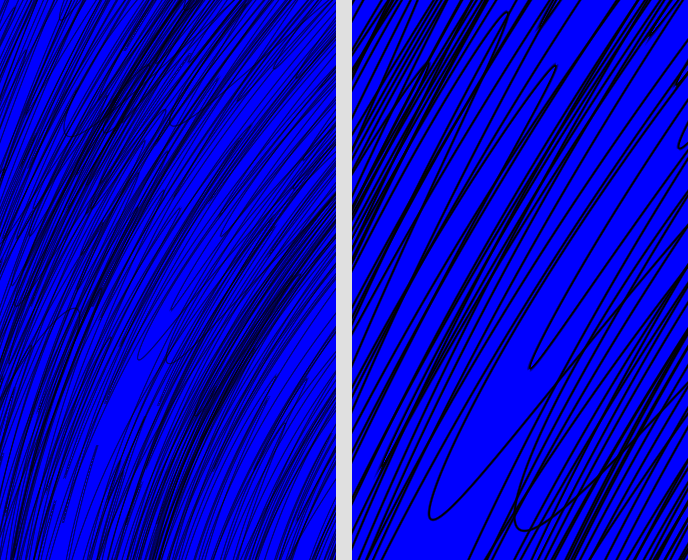
Left: the whole. Right: its middle third, enlarged.
Reproduce this pattern procedurally as a WebGL 2 fragment shader.

```glsl
#version 300 es
precision highp float;
// Dense scribble of fine dark hairpin strokes sweeping up to the right over vivid blue.

#define LOOP_COUNT 222
#define LINE_HALF 0.00066
#define SOFT_PIXELS 1.3
#define CLUSTER_PULL 0.027
#define CLUSTER_FREQ 18.5
#define CLUSTER_AT -0.067
#define TILT 0.09
#define PAPER vec3(0.0, 0.0, 1.0)
#define INK vec3(0.005, 0.005, 0.02)

uniform vec2 u_resolution;
out vec4 outColor;

vec4 hash4(float n) {
    return fract(sin(n * vec4(12.9898, 78.233, 39.346, 53.758) + 1.7) * 4375.85);
}

// Horizontal spread of the curved stroke family at height y.
float spread(float y) {
    return 1.0 + 0.3 * y + 0.5 * y * y;
}

// Lane coordinate: constant along each bent stroke path.
float lane(vec2 p) {
    return (p.x - 0.2 * p.y - 0.29 * p.y * p.y) / spread(p.y);
}

vec2 laneGradient(vec2 p, float u) {
    return vec2(1.0, -0.2 - 0.58 * p.y - u * (0.3 + p.y)) / spread(p.y);
}

// Approximate distance to the outline of a slim ellipse in lane space.
float loopDistance(vec2 offset, vec2 radii, float tilt, vec2 grad) {
    vec2 q = vec2(offset.x - tilt * offset.y, offset.y) / radii;
    float len = max(length(q), 1e-4);
    vec2 across = (grad - vec2(0.0, tilt)) / radii.x;
    vec2 along = vec2(0.0, 1.0 / radii.y);
    vec2 slope = (q.x * across + q.y * along) / len;
    return abs(len - 1.0) / max(length(slope), 1e-4);
}

// Share of a pixel covered by a stroke at distance d.
float strokeCover(float d) {
    float halfPx = LINE_HALF * u_resolution.y;
    float cover = (halfPx - d * u_resolution.y) / SOFT_PIXELS + 0.5;
    return clamp(cover, 0.0, min(1.0, 2.0 * halfPx / SOFT_PIXELS));
}

void main() {
    vec2 p = gl_FragCoord.xy / u_resolution.y;
    float u = lane(p);
    vec2 grad = laneGradient(p, u);
    float aspect = u_resolution.x / u_resolution.y;
    float paperLeft = 1.0;

    for (int i = 0; i < LOOP_COUNT; i++) {
        vec4 r = hash4(float(i) + 1.0);
        vec4 s = hash4(float(i) + 400.5);

        // Scatter the loop centres, gathering them into dark strands.
        float centreY = mix(-0.4, 1.4, r.y);
        float centreX = mix(-0.2, aspect + 0.2, r.x);
        float centreU = lane(vec2(centreX, clamp(centreY, 0.0, 1.0)));
        centreU -= CLUSTER_PULL * sin(CLUSTER_FREQ * (centreU - CLUSTER_AT));

        // Most loops are needles; a rare few open wide and lean across.
        float rare = pow(r.w, 35.0);
        vec2 radii = vec2(0.002 + 0.013 * r.w + 0.05 * rare, mix(0.3, 0.7, r.z));
        float tilt = TILT * (s.x - 0.5) + 0.22 * rare;

        vec2 offset = vec2(u - centreU, p.y - centreY);
        if (abs(offset.y) > radii.y + 0.01) continue;
        paperLeft *= 1.0 - strokeCover(loopDistance(offset, radii, tilt, grad));
    }

    outColor = vec4(mix(INK, PAPER, paperLeft), 1.0);
}
```
